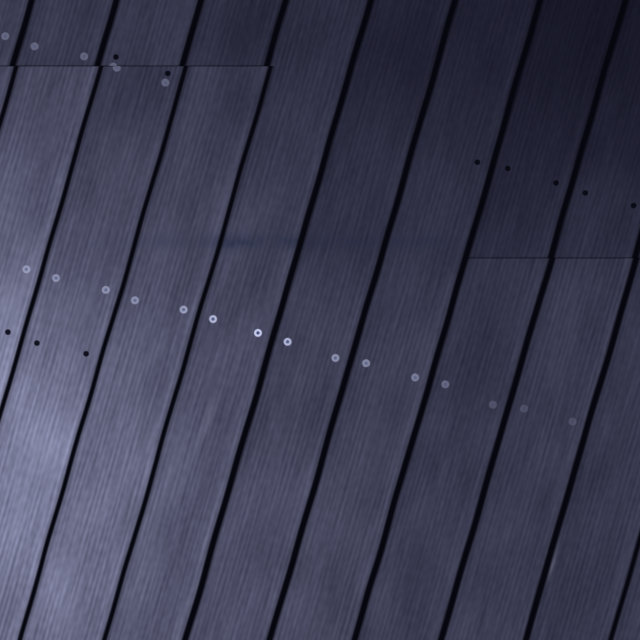
Give the GLSL for this texture, as a three.js fragment shader.

```glsl
// Slanted ribbed deck boards under cool light, with dark gaps, butt joints and fasteners.
// The canvas is turned into across/along board axes; fract() repeats the boards,
// and stretched gradient noise adds grain, wear and stains.
varying vec2 vUv;

const float SLANT = 0.29;          // sideways drift of a board per unit of height
const float PITCH = 0.1324;        // board spacing, measured horizontally
const float ORIGIN = 0.5794;       // top end of the gap numbered zero
const float RIBS = 18.0;           // ribs per board
const float GAP_HALF = 0.0046;
const float THIN_GAP_HALF = 0.0033;
const float LEFT_JOINT = 0.897;    // heights of the butt joints
const float RIGHT_JOINT = 0.597;
const float JOG = 0.006;           // gap offset below a joint
const float SCREW_RADIUS = 0.0062;
const float HOLE_RADIUS = 0.0042;
const float SCREW_ROW = 0.404;     // positions along the boards
const float TOP_SCREW_ROW = 0.054;
const float TOP_HOLE_ROW = 0.034;
const float LEFT_HOLE_ROW = 0.515;
const vec3 GAP_COLOR = vec3(0.025, 0.025, 0.06);
const vec3 SCREW_COLOR = vec3(0.78, 0.80, 0.93);
const vec3 STAIN_COLOR = vec3(0.13, 0.16, 0.26);

float hash(vec2 p) {
  return fract(sin(dot(p, vec2(127.1, 311.7))) * 43758.5);
}

float cornerSlope(vec2 cell, vec2 offset) {
  float angle = 6.2832 * hash(cell);
  return dot(vec2(cos(angle), sin(angle)), offset);
}

// Gradient noise, roughly -0.7 to 0.7
float noise(vec2 p) {
  vec2 i = floor(p), f = fract(p);
  vec2 w = f * f * f * (f * (f * 6.0 - 15.0) + 10.0);
  vec2 e = vec2(1.0, 0.0);
  float low = mix(cornerSlope(i, f), cornerSlope(i + e, f - e), w.x);
  float high = mix(cornerSlope(i + e.yx, f - e.yx), cornerSlope(i + 1.0, f - 1.0), w.x);
  return mix(low, high, w.y);
}

float disc(float d, float radius, float blur) {
  return 1.0 - smoothstep(radius - blur, radius + blur, d);
}

// Distance to the nearer of two fasteners in a row crossing a board
float fastener(float f, float id, float along, float row) {
  float jitter = (hash(vec2(id, row + step(0.5, f))) - 0.5) * 0.011;
  return length(vec2((abs(f - 0.5) - 0.31) * PITCH, along - row - jitter)) / 1.04;
}

float blob(vec2 p, vec2 center, vec2 size) {
  vec2 q = (p - center) / size;
  return exp(-dot(q, q));
}

// Cool light: glow at lower left, falling off to the right and top
float lightTone(vec2 p) {
  float tone = mix(0.325, 0.215, smoothstep(0.0, 0.75, p.x));
  tone -= 0.075 * smoothstep(0.4, 1.0, p.y);
  tone += 0.19 * blob(p, vec2(-0.02, 0.27), vec2(0.19, 0.33));
  tone += 0.035 * blob(p, vec2(0.42, 0.1), vec2(0.3, 0.3));
  return tone - 0.035 * blob(p, vec2(1.0, 1.0), vec2(0.3, 0.3));
}

void main() {
  float px = max(fwidth(vUv.x), 0.0005);
  float down = 1.0 - vUv.y;
  vec2 axes = vec2(vUv.x + SLANT * down, down - SLANT * vUv.x);
  float u = (axes.x - ORIGIN) / PITCH;

  // Boards, with a small jog below each joint
  float left = step(u, -0.5), right = step(2.5, u);
  float jointY = mix(RIGHT_JOINT, LEFT_JOINT, left);
  float below = step(vUv.y, jointY);
  float wobble = 0.0022 * noise(vec2(floor(u + 0.5) * 7.3, axes.y * 9.0));
  float board = u - (below * JOG * (left + 0.4 * right) + wobble) / PITCH;
  float id = floor(board), f = fract(board);
  float jointed = step(id, -1.5) + step(1.5, id);
  float upper = jointed * (1.0 - below);
  vec2 seed = vec2(id, 5.0 * upper);

  // Grain, ribs and per-board tone
  float tone = lightTone(vUv) + (hash(seed + 3.0) - 0.5) * 0.035 - 0.025 * upper;
  float ribFade = 1.0 - smoothstep(0.25, 0.6, px * RIBS / PITCH);
  float rib = sin(6.2832 * RIBS * u) * ribFade;
  float grain = noise(axes * vec2(190.0, 14.0) + seed * 17.0);
  float mottle = noise(axes * vec2(16.0, 7.0) + seed * 5.0);
  float speck = noise(axes * vec2(130.0, 80.0));
  tone *= 1.0 + 0.045 * rib + 0.16 * grain + 0.17 * mottle + 0.09 * speck;
  tone *= 1.0 + 0.10 * (smoothstep(0.78, 0.94, f) - smoothstep(0.22, 0.04, f) * 0.6);
  vec3 color = vec3(tone, tone * 1.02, 0.05 + 1.16 * tone);

  // Damp band and pale scratches
  float damp = blob(vUv, vec2(0.49, 0.622), vec2(0.25, 0.012));
  color = mix(color, STAIN_COLOR, damp * clamp(0.35 + 0.5 * mottle + 0.5 * speck, 0.0, 1.0));
  float scratch = 0.6 * blob(axes, vec2(0.514, 0.553), vec2(0.006, 0.035));
  scratch += blob(axes, vec2(1.119, 0.634), vec2(0.003, 0.024));
  color += scratch * (0.13 + 0.25 * max(grain, 0.0));

  // Gaps and butt joints
  float edge = min(f, 1.0 - f) * PITCH;
  float thin = max(left * below, step(4.5, u));
  float halfWidth = mix(GAP_HALF, THIN_GAP_HALF, thin);
  float seam = jointed * disc(abs(vUv.y - jointY), 0.0012, px);
  color *= (1.0 - 0.35 * seam) * (1.0 - 0.3 * disc(edge, halfWidth + 0.002, 0.004));
  color = mix(color, GAP_COLOR, disc(edge, halfWidth, px + 0.0008));

  // Empty screw holes
  float topHoles = step(1.5, board) + step(abs(id + 3.0), 0.5);
  float holes = topHoles * disc(fastener(f, id, axes.y, TOP_HOLE_ROW), HOLE_RADIUS, px);
  holes += step(id, -2.5) * disc(fastener(f, id, axes.y, LEFT_HOLE_ROW), HOLE_RADIUS, px);
  color = mix(color, GAP_COLOR, 0.88 * holes);

  // Screws: bright ring, dark socket, brightest near the middle
  float shine = 0.5 + 0.5 * blob(vec2(u, 0.0), vec2(-0.3, 0.0), vec2(0.75, 1.0));
  shine *= 1.0 - 0.7 * smoothstep(1.2, 3.2, u);
  shine *= 1.0 - step(4.0, board);
  for (int i = 0; i < 2; i++) {
    float top = float(i);
    float d = fastener(f, id, axes.y, mix(SCREW_ROW, TOP_SCREW_ROW, top));
    float strength = mix(shine, 0.3 * step(id, -2.5), top);
    color = mix(color, SCREW_COLOR, strength * disc(d, SCREW_RADIUS, px));
    color = mix(color, STAIN_COLOR * 1.6, 0.9 * strength * disc(d, 0.0024, px));
  }
  gl_FragColor = vec4(clamp(color, 0.0, 1.0), 1.0);
}
```
